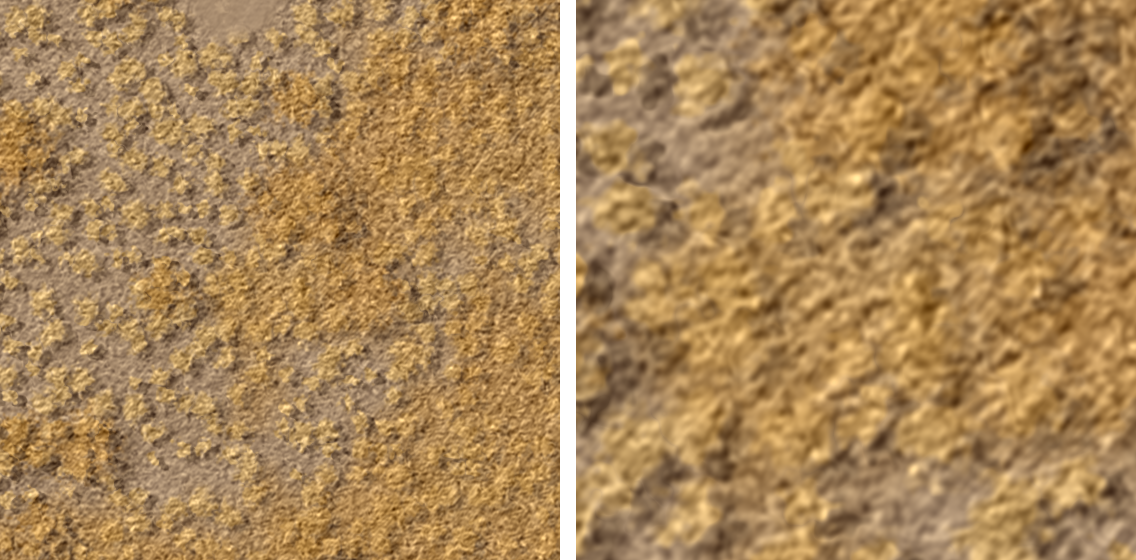
Left, the full canvas; right, a detail of the centre.
Write a WebGL 1 fragment shader that draws this texture.

```glsl
precision highp float;
// Dry desert scrub from above: dusty soil, straw tufts, golden bushes and their shadows.
uniform vec2 u_resolution;

float hash(vec2 p) {
  return fract(sin(dot(p, vec2(127.1, 311.7))) * 43758.5453);
}

float noise(vec2 p) {
  vec2 i = floor(p), f = fract(p);
  f = f * f * (3.0 - 2.0 * f);
  return mix(mix(hash(i), hash(i + vec2(1, 0)), f.x),
             mix(hash(i + vec2(0, 1)), hash(i + vec2(1, 1)), f.x), f.y);
}

float fbm(vec2 p) {
  float sum = 0.0, weight = 0.5;
  for (int i = 0; i < 4; i++) {
    sum += weight * noise(p);
    p = mat2(1.6, 1.2, -1.2, 1.6) * p + 7.3;
    weight *= 0.5;
  }
  return sum / 0.9375;
}

// Round domes scattered one per cell; share is the part of cells that is filled.
float clumps(vec2 p, float share) {
  float height = 0.0;
  vec2 cell = floor(p);
  for (int y = -1; y <= 1; y++) {
    for (int x = -1; x <= 1; x++) {
      vec2 id = cell + vec2(x, y);
      vec2 centre = id + 0.15 + 0.7 * vec2(hash(id), hash(id + 31.7));
      float radius = mix(0.35, 0.75, hash(id + 57.1));
      float dome = smoothstep(0.0, 0.6, 1.0 - length(p - centre) / radius);
      height = max(height, dome * step(hash(id + 83.9), share));
    }
  }
  return height;
}

// Thick growth gathers toward the lower right and along the bottom.
float lushness(vec2 uv) {
  float slope = 0.38 * (uv.x - uv.y) + 0.16 * smoothstep(0.35, 0.0, uv.y);
  return smoothstep(0.42, 0.68, fbm(uv * 4.0 + 3.1) + slope);
}

// x: small tufts, y: big bushes, both with ragged edges.
vec2 plants(vec2 uv) {
  vec2 ragged = vec2(noise(uv * 75.0), noise(uv * 75.0 + 19.0)) - 0.5;
  ragged += 0.8 * vec2(noise(uv * 150.0 + 5.0), noise(uv * 150.0 + 41.0)) - 0.4;
  float tuft = clumps((uv + 0.016 * ragged) * 23.0, 0.72);
  float bush = clumps((uv + 0.035 * ragged) * 6.0 + 2.4, 0.36);
  return vec2(tuft, bush);
}

// Fine blades lit from the upper left.
float blades(vec2 uv) {
  vec2 p = uv * 135.0 + 1.5 * noise(uv * 60.0);
  vec2 q = mat2(0.8, 0.6, -0.6, 0.8) * uv * vec2(230.0, 170.0);
  float coarse = noise(p) - noise(p + vec2(-0.8, 0.7));
  float fine = noise(q) - noise(q + vec2(-0.7, 0.6));
  return 0.75 * coarse + 0.6 * fine;
}

void main() {
  vec2 uv = gl_FragCoord.xy / u_resolution;
  vec2 toLight = vec2(-0.017, 0.009);

  vec2 plant = plants(uv);
  vec2 nearCaster = plants(uv + toLight);
  float farCaster = plants(uv + 2.2 * toLight).y;
  float lush = lushness(uv);
  float bare = 1.0 - smoothstep(0.045, 0.1,
    length((uv - vec2(0.42, 0.99)) * vec2(0.9, 1.2)) + 0.03 * (fbm(uv * 30.0) - 0.5));
  float tuft = plant.x * (1.0 - bare);
  float bush = max(plant.y, 0.85 * lush) * (1.0 - bare);

  // Soil, then straw, then gold.
  vec3 colour = vec3(0.65, 0.54, 0.425) + 0.09 * (fbm(uv * 14.0) - 0.5);
  colour = mix(colour, vec3(0.735, 0.59, 0.36), 0.85 * tuft);
  vec3 gold = mix(vec3(0.72, 0.55, 0.29), vec3(0.68, 0.48, 0.23), fbm(uv * 6.0 + 11.0));
  colour = mix(colour, gold, 0.8 * bush);

  // Shadows fall to the lower right of each plant.
  float shadow = 0.65 * max(nearCaster.x - plant.x, 0.0) * (1.0 - 0.45 * lush);
  shadow += 0.6 * max(farCaster - plant.y, 0.0) * (1.0 - 0.6 * tuft);
  shadow *= (1.0 - bare) * (0.55 + 0.75 * noise(uv * 95.0));
  colour = mix(colour, vec3(0.34, 0.25, 0.17), clamp(shadow, 0.0, 0.8));

  // Grain, softer on open soil, and a gentle glow on the lit side.
  float cover = max(tuft, bush);
  float contrast = mix(0.24, 0.34, cover) * (1.0 - 0.75 * bare);
  colour += contrast * blades(uv) * vec3(1.0, 0.95, 0.78);
  colour += 0.07 * max(plant.x - nearCaster.x, 0.0) * vec3(1.0, 0.92, 0.7);
  colour += 0.12 * (noise(uv * 48.0 + 9.0) - 0.5) * cover;
  gl_FragColor = vec4(clamp(colour, 0.0, 1.0), 1.0);
}
```
